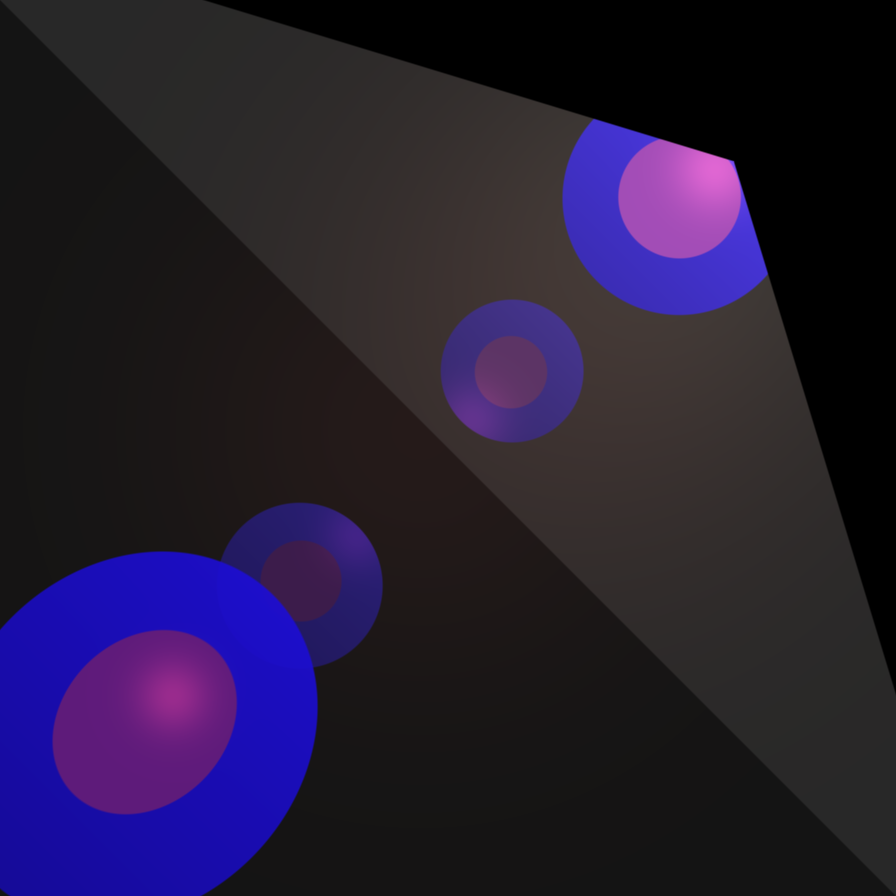
Give the GLSL for this background, as a three.js fragment shader.

```glsl
// Two dark panels meet along a diagonal: a near floor and a paler tilted sheet on black.
// Four glossy two-tone discs lie on them, built from rotated ellipse distances,
// with gaussian glows for the warm light and the highlights.

varying vec2 vUv;

const float EDGE = 0.0013;                  // half width of smoothed edges
const float DISC_SHADING = 0.13;            // brightening of a disc toward upper right
const float FRONT_OPACITY = 0.92;           // front disc lets a little through

const vec2 SHEET_APEX = vec2(0.819, 0.820);
const vec2 SHEET_NORMAL = vec2(0.291, 0.957);

const vec3 FLOOR_COLOR = vec3(0.078);
const vec3 FLOOR_GLOW = vec3(0.066, 0.025, 0.021);
const vec3 SHEET_COLOR = vec3(0.155, 0.156, 0.155);
const vec3 SHEET_GLOW = vec3(0.082, 0.034, 0.029);
const vec3 SHEET_SHEEN = vec3(0.050, 0.056, 0.046);

const vec3 FRONT_BLUE = vec3(0.098, 0.045, 0.735);
const vec3 FRONT_PURPLE = vec3(0.395, 0.108, 0.515);
const vec3 FAINT_BLUE = vec3(0.142, 0.106, 0.400);
const vec3 FAINT_PURPLE = vec3(0.235, 0.110, 0.295);
const vec3 MID_BLUE = vec3(0.240, 0.182, 0.490);
const vec3 MID_PURPLE = vec3(0.360, 0.205, 0.395);
const vec3 FAR_BLUE = vec3(0.265, 0.200, 0.815);
const vec3 FAR_PURPLE = vec3(0.635, 0.300, 0.715);

struct Disc {
  vec2 center;
  vec2 radii;        // along and across the rising diagonal
  vec2 coreCenter;
  vec2 coreRadii;
  vec3 rimColor;
  vec3 coreColor;
  vec2 shineCenter;
  float shineSize;
  vec3 shineColor;
};

float fill(float dist) {
  return 1.0 - smoothstep(-EDGE, EDGE, dist);
}

float glow(vec2 p, vec2 center, float size) {
  vec2 d = (p - center) / size;
  return exp(-dot(d, d));
}

// Coordinates along and across the rising diagonal
vec2 toDiagonal(vec2 p) {
  return vec2(p.x + p.y, p.y - p.x) * 0.70710678;
}

float ellipseDistance(vec2 p, vec2 radii) {
  return (length(toDiagonal(p) / radii) - 1.0) * min(radii.x, radii.y);
}

vec3 drawDisc(vec3 under, vec2 p, Disc d, float opacity) {
  float rim = fill(ellipseDistance(p - d.center, d.radii));
  float core = fill(ellipseDistance(p - d.coreCenter, d.coreRadii));
  float along = toDiagonal(p - d.center).x / d.radii.x;
  vec3 color = mix(d.rimColor * (1.0 + DISC_SHADING * along), d.coreColor, core);
  color += d.shineColor * glow(p, d.shineCenter, d.shineSize);
  return mix(under, color, rim * opacity);
}

vec3 drawFloor(vec2 p) {
  return FLOOR_COLOR + FLOOR_GLOW * glow(p, vec2(0.47, 0.52), 0.29);
}

vec3 drawSheet(vec2 p) {
  vec3 color = SHEET_COLOR;
  color += SHEET_GLOW * glow(p, vec2(0.62, 0.62), 0.33);
  color += SHEET_SHEEN * glow(p, vec2(0.77, 0.77), 0.23);
  return color;
}

void main() {
  vec2 p = vUv;

  Disc front = Disc(vec2(0.147, 0.177), vec2(0.224, 0.1895),
    vec2(0.1615, 0.194), vec2(0.113, 0.0915), FRONT_BLUE, FRONT_PURPLE,
    vec2(0.193, 0.223), 0.040, vec3(0.25, 0.07, 0.08));
  Disc faint = Disc(vec2(0.3346, 0.3464), vec2(0.0925),
    vec2(0.336, 0.3515), vec2(0.0452), FAINT_BLUE, FAINT_PURPLE,
    vec2(0.397, 0.401), 0.036, vec3(0.10, 0.02, 0.08));
  Disc middle = Disc(vec2(0.5716, 0.5859), vec2(0.0797),
    vec2(0.5703, 0.5846), vec2(0.0404), MID_BLUE, MID_PURPLE,
    vec2(0.525, 0.529), 0.042, vec3(0.17, 0.04, 0.12));
  Disc far = Disc(vec2(0.758, 0.7786), vec2(0.1302),
    vec2(0.7585, 0.780), vec2(0.0684), FAR_BLUE, FAR_PURPLE,
    vec2(0.798, 0.811), 0.045, vec3(0.24, 0.10, 0.11));

  // Tilted sheet with its two discs, cut off at the apex edges
  vec3 sheet = drawSheet(p);
  sheet = drawDisc(sheet, p, middle, 1.0);
  sheet = drawDisc(sheet, p, far, 1.0);
  vec2 fromApex = p - SHEET_APEX;
  float outside = max(dot(fromApex, SHEET_NORMAL), dot(fromApex, SHEET_NORMAL.yx));
  sheet *= fill(outside);

  // Floor with its two discs
  vec3 ground = drawFloor(p);
  ground = drawDisc(ground, p, faint, 1.0);
  ground = drawDisc(ground, p, front, FRONT_OPACITY);

  float floorMask = fill((p.x + p.y - 1.0) * 0.70710678);
  gl_FragColor = vec4(mix(sheet, ground, floorMask), 1.0);
}
```
